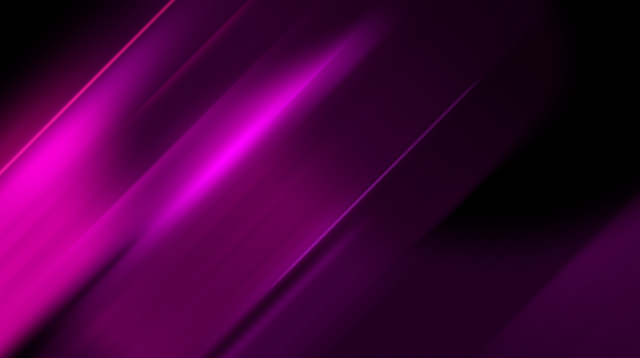
Write a WebGL 2 fragment shader that draws this background.

```glsl
#version 300 es
precision highp float;
// Diagonal magenta light streaks over soft dark purple panels.
// Coordinates are turned to run along and across the 45 degree slant, then
// bells and soft bands are screened together as layers of light.
uniform vec2 u_resolution;
out vec4 fragColor;

float hash(vec2 p) {
  return fract(sin(dot(p, vec2(127.1, 311.7))) * 43758.5);
}

float noise(vec2 p) {
  vec2 i = floor(p), f = fract(p);
  f = f * f * (3.0 - 2.0 * f);
  return mix(mix(hash(i), hash(i + vec2(1, 0)), f.x),
             mix(hash(i + vec2(0, 1)), hash(i + vec2(1, 1)), f.x), f.y);
}

// Bell with its own width on each side of the center
float bell(float x, float center, float below, float above) {
  float d = (x - center) / (x < center ? below : above);
  return exp(-d * d);
}

// Soft step centered on an edge
float rise(float x, float edge, float soft) {
  return smoothstep(edge - soft, edge + soft, x);
}

float band(float x, float a, float b, float softA, float softB) {
  return rise(x, a, softA) * (1.0 - rise(x, b, softB));
}

vec3 screen(vec3 base, vec3 light) {
  return base + light * (1.0 - base);
}

void main() {
  vec2 p = gl_FragCoord.xy / u_resolution.y;
  p.x += 0.5 * (1.79 - u_resolution.x / u_resolution.y);
  float across = p.x + 1.0 - p.y;
  float along = p.x - 1.0 + p.y;

  // Large dark panel with a rounded far end
  float cap = length(max(vec2(across - 1.495, along - 1.168), 0.0)) - 0.36;
  float capSoft = mix(0.02, 0.09, smoothstep(0.8, 1.4, along));
  float panel = (1.0 - rise(cap, 0.0, capSoft)) * smoothstep(0.17, 0.55, across);
  float panelFade = mix(1.0, 0.42, smoothstep(0.5, 1.4, along));
  panelFade *= 1.0 - 0.3 * rise(across, 1.57, 0.03);
  vec3 color = vec3(0.19, 0.0, 0.175) * panel * panelFade;

  // Lower right panel under a shallow curve, with a lit diagonal fold
  float curve = 0.42 + 0.7 * (p.x - 1.38) * (p.x - 1.38);
  float floorMask = smoothstep(0.0, 0.2, curve - p.y) * rise(across, 1.55, 0.1);
  color = max(color, vec3(0.135, 0.0, 0.135) * floorMask);
  float fold = rise(across, 2.325, 0.025) * exp(-max(across - 2.325, 0.0) / 0.5);
  color += vec3(0.14, 0.0, 0.13) * fold * smoothstep(0.1, 1.1, along) * floorMask;

  // Wine colored body between the main beam and the thin line
  float body = band(across, 1.13, 1.55, 0.07, 0.07) * band(along, -0.72, 0.43, 0.14, 0.22);
  float bodyTone = 0.75 + 0.3 * bell(along, 0.2, 0.3, 0.3) + 0.2 * bell(along, -0.62, 0.15, 0.2);
  color = screen(color, vec3(0.25, 0.0, 0.17) * body * bodyTone);
  float sidePanel = band(across, 1.56, 1.84, 0.05, 0.1) * (1.0 - rise(along, 0.38, 0.2));
  color = screen(color, vec3(0.12, 0.0, 0.11) * sidePanel);

  // Black corner at the lower left
  color *= 1.0 - 0.9 * bell(across, 1.06, 0.1, 0.06) * (1.0 - rise(along, -0.72, 0.2));

  // Left pink band with its bright rim and a purple wisp
  float leftBand = band(across, 0.5, 1.0, 0.06, 0.06);
  float leftFade = 1.0 - smoothstep(-0.42, 0.1, along + 0.25 * (across - 0.57));
  color = screen(color, vec3(0.72, 0.0, 0.5) * leftBand * leftFade);
  float rim = bell(across, 0.57, 0.06, 0.13) * bell(along, -0.25, 0.35, 0.27);
  color = screen(color, vec3(0.8, 0.0, 0.55) * rim);
  float wisp = bell(across, 0.54, 0.05, 0.11) * bell(along, 0.05, 0.4, 0.36);
  color = screen(color, vec3(0.38, 0.0, 0.36) * wisp);

  // Red line and the dim red glow outside it
  float redGlow = bell(across, 0.47, 0.13, 0.04) * (1.0 - smoothstep(-0.5, 0.35, along));
  color = screen(color, vec3(0.42, 0.0, 0.22) * redGlow);
  float redLine = bell(across, 0.486, 0.008, 0.006);
  color = screen(color, vec3(0.85, 0.08, 0.36) * redLine * mix(1.0, 0.7, rise(along, 0.2, 0.3)));
  color = screen(color, vec3(0.18, 0.0, 0.1) * bell(across, 0.7, 0.006, 0.02) * band(along, 0.1, 0.7, 0.2, 0.2));

  // Main beam: wide halo with a slanted end, then a hot core
  float haloEnd = 1.0 - rise(along - 2.0 * (across - 1.1), 0.84, 0.26);
  float halo = bell(across, 1.065, 0.16, 0.09) * haloEnd * bell(along, 0.25, 0.62, 0.72);
  color = screen(color, vec3(0.66, 0.0, 0.58) * halo);
  float core = bell(across, 1.077, 0.04, 0.035) * bell(along, 0.23, 0.38, 0.34);
  color = screen(color, vec3(0.92, 0.0, 0.95) * core);
  float ridge = bell(across, 1.09, 0.012, 0.006) * bell(along, 0.55, 0.3, 0.22);
  color = screen(color, vec3(0.4, 0.0, 0.45) * ridge);
  float tip = band(across, 1.07, 1.175, 0.04, 0.02) * bell(along, 0.78, 0.3, 0.2);
  color = screen(color, vec3(0.17, 0.0, 0.19) * tip);
  float upperEdge = bell(across, 0.895, 0.006, 0.04) * bell(along, -0.25, 0.3, 0.65);
  color = screen(color, vec3(0.32, 0.0, 0.25) * upperEdge);
  color *= 1.0 - 0.4 * bell(across, 1.05, 0.018, 0.018) * band(along, -0.72, -0.3, 0.15, 0.12);

  // Thin violet line, the shade behind it and a softer twin
  color *= 1.0 - 0.35 * bell(across, 1.59, 0.02, 0.03) * (1.0 - rise(along, 0.25, 0.25));
  float thinLine = bell(across, 1.562, 0.006, 0.005) * band(along, 0.0, 1.08, 0.15, 0.1);
  color = screen(color, vec3(0.36, 0.06, 0.42) * thinLine * mix(1.0, 0.55, smoothstep(0.4, 1.0, along)));
  float lineGlow = bell(across, 1.55, 0.04, 0.015) * bell(along, 0.22, 0.5, 0.2);
  color = screen(color, vec3(0.2, 0.0, 0.2) * lineGlow);
  float twin = bell(across, 1.635, 0.02, 0.03) * (1.0 - rise(along, 0.33, 0.15));
  color = screen(color, vec3(0.13, 0.0, 0.13) * twin);

  // Fine brushed streaks along the slant
  float streaks = noise(vec2(across * 45.0, along * 1.5)) - 0.5;
  color *= 1.0 + 0.09 * streaks;
  fragColor = vec4(clamp(color, 0.0, 1.0), 1.0);
}
```
